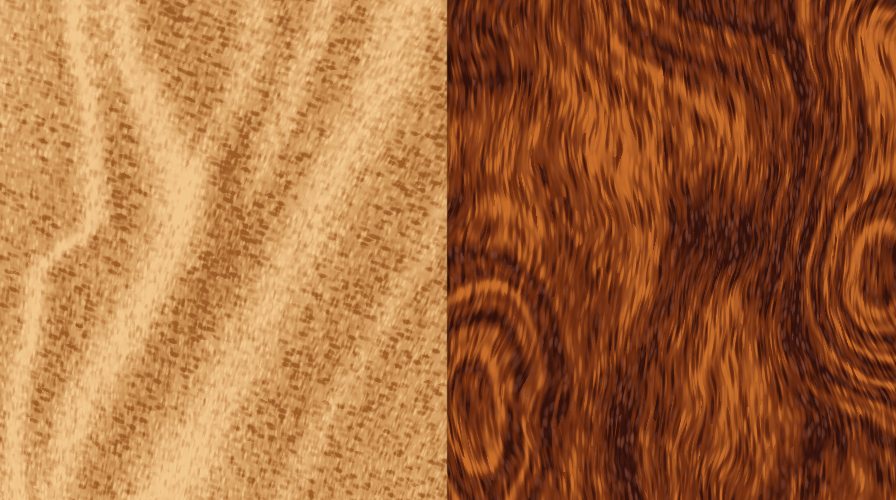
Reproduce this texture procedurally as a Shadertoy shader.

```glsl
vec2 hash2(vec2 p) {
    return fract(sin(vec2(dot(p, vec2(127.1, 311.7)), dot(p, vec2(269.5, 183.3)))) * 43758.5);
}

// Cellular noise turned into soft separate dashes of random strength
float dashes(vec2 p) {
    vec2 base = floor(p), nearest = vec2(9.0, 0.0);
    for (int j = -1; j <= 1; j++)
    for (int i = -1; i <= 1; i++) {
        vec2 cell = base + vec2(i, j), h = hash2(cell);
        float d = length(cell + h - p);
        if (d < nearest.x) nearest = vec2(d, fract(h.x * 7.0 + h.y * 3.0));
    }
    return nearest.y * (1.0 - smoothstep(0.15, 0.6, nearest.x));
}

// Layered sines, each octave turned and bent by the one before
float waves(vec2 p) {
    float sum = 0.0, amp = 0.5;
    for (int i = 0; i < 4; i++) {
        sum += amp * sin(p.x + 1.3 * sin(p.y)) * cos(p.y * 0.8);
        p = mat2(1.5, 1.1, -1.1, 1.5) * p + 1.7;
        amp *= 0.55;
    }
    return sum;
}

float blob(vec2 p, vec2 center, vec2 radius) {
    vec2 d = (p - center) / radius;
    return exp(-dot(d, d));
}

// Pale streak with a darker flank on its right
float ribbon(float x, float center, float width) {
    float d = (x - center) / width;
    return exp(-d * d) - 0.35 * exp(-0.6 * (d - 2.2) * (d - 2.2));
}

vec3 paleWood(vec2 p) {
    float x = p.x + 0.01 * waves(p * vec2(9.0, 7.0)), y = p.y;

    // Flowing pale ribbons
    float tone = 0.4;
    tone += 0.46 * ribbon(x, 0.03 + 0.04 * smoothstep(0.15, 0.42, y)
        + 0.115 * smoothstep(0.44, 0.57, y) - 0.035 * smoothstep(0.7, 1.0, y), 0.026);
    tone += 0.46 * ribbon(x, 0.11 + 0.24 * smoothstep(0.0, 0.6, y)
        - 0.12 * smoothstep(0.6, 1.0, y), 0.05);
    tone += 0.34 * ribbon(x, 0.35 + 0.16 * smoothstep(0.5, 0.95, y), 0.032) * smoothstep(0.48, 0.65, y);
    tone += 0.36 * ribbon(x, 0.24 + 0.42 * y, 0.032) * smoothstep(0.5, 0.7, y);
    tone += 0.36 * ribbon(x, 0.31 + 0.66 * y - 0.14 * y * y, 0.07);
    tone += 0.24 * ribbon(x, 0.558 + 0.58 * y, 0.03);

    // Broad light and shade
    tone += 0.2 * blob(p, vec2(0.0, 0.9), vec2(0.08, 0.2));
    tone += 0.22 * blob(p, vec2(0.4, 0.03), vec2(0.15, 0.12));
    tone -= 0.1 * blob(p, vec2(0.5, 0.48), vec2(0.1, 0.15));
    tone += 0.07 * waves(vec2(x - 0.4 * y, y * 0.25) * 32.0);

    // Short ripples between the ribbons, then steep fibres and flecks
    float lean = x - (0.05 + 0.3 * x) * y;
    float shade = 1.0 - smoothstep(0.3, 0.95, tone);
    tone -= (0.1 + 0.38 * shade) * (dashes(vec2(lean * 42.0, (y + 0.35 * x) * 80.0)) - 0.2);
    tone -= 0.32 * (dashes(vec2(lean * 130.0, y * 42.0)) - 0.2);
    tone += 0.3 * (dashes(vec2(lean * 150.0, y * 55.0) + 31.0) - 0.2);
    tone += 0.1 * waves(vec2(lean * 160.0, y * 22.0));

    vec3 color = mix(vec3(0.62, 0.36, 0.15), vec3(0.81, 0.58, 0.34), smoothstep(-0.1, 0.48, tone));
    return mix(color, vec3(0.95, 0.78, 0.55), smoothstep(0.3, 1.0, tone));
}

vec3 darkWood(vec2 p) {
    vec2 q = p + 0.034 * vec2(waves(p * 6.0), waves(p.yx * 5.0 + 3.0));

    // Growth field: vertical grain pushed into uneven rings by the knots
    float leftKnot = blob(q, vec2(0.93, 0.17), vec2(0.17, 0.36));
    float rightKnot = blob(q, vec2(1.76, 0.47), vec2(0.18, 0.28));
    float cornerKnot = blob(q, vec2(1.76, 0.9), vec2(0.13, 0.19));
    float arch = blob(q, vec2(1.45, 0.08), vec2(0.15, 0.37));
    float hollow = blob(q, vec2(1.38, 1.06), vec2(0.26, 0.2));
    float field = 1.1 * q.x + 1.1 * leftKnot + 1.25 * rightKnot + 0.8 * cornerKnot
        + 0.6 * arch + 0.7 * hollow + 0.45 * blob(q, vec2(0.9, 0.94), vec2(0.13, 0.11));
    float swirl = clamp(leftKnot + rightKnot + 0.7 * cornerKnot + 0.2 * arch + 0.7 * hollow, 0.0, 0.55);

    float tone = 0.44 + (0.08 + 0.3 * swirl) * sin(field * 23.0 + 2.0 * waves(q * 5.0));
    tone += (0.06 + 0.16 * swirl) * sin(field * 57.0 + 3.0 * waves(q * 7.0));
    tone -= 0.22 * exp(-pow((arch - 0.28) / 0.12, 2.0));

    // Amber patches
    tone += 0.27 * blob(q, vec2(1.04, 0.67), vec2(0.1, 0.18));
    tone += 0.27 * blob(q, vec2(1.22, 0.74), vec2(0.1, 0.25));
    tone += 0.27 * blob(q, vec2(1.42, 0.73), vec2(0.1, 0.11));
    tone += 0.27 * blob(q, vec2(1.27, 0.42), vec2(0.035, 0.2));
    tone += 0.3 * blob(q, vec2(1.46, 0.27), vec2(0.09, 0.18));
    tone += 0.17 * blob(q, vec2(0.96, 0.2), vec2(0.07, 0.16));
    tone += 0.25 * blob(q, vec2(1.73, 0.89), vec2(0.06, 0.1));
    tone += 0.16 * blob(q, vec2(1.72, 0.5), vec2(0.07, 0.14));

    // Deep brown shadows
    tone -= 0.34 * blob(q, vec2(1.42, 0.54), vec2(0.12, 0.07));
    tone -= 0.28 * blob(q, vec2(0.93, 0.92), vec2(0.12, 0.1));
    tone -= 0.25 * blob(q, vec2(1.24, 0.17), vec2(0.05, 0.2));
    tone -= 0.25 * blob(q, vec2(1.6, 0.78), vec2(0.05, 0.2));
    tone -= 0.2 * blob(q, vec2(1.4, 0.93), vec2(0.16, 0.05));
    tone -= 0.22 * blob(q, vec2(1.6, 0.38), vec2(0.05, 0.25));
    tone -= 0.2 * blob(q, vec2(0.92, 0.54), vec2(0.08, 0.06));
    tone -= 0.16 * blob(q, vec2(1.11, 0.25), vec2(0.05, 0.28));

    // Fibres, pores and a dusty sheen that follow the field
    float across = q.x + 0.08 * field, shade = 1.0 - smoothstep(0.1, 0.6, tone);
    tone += 0.2 * waves(vec2(across * 105.0, q.y * 5.0));
    tone -= 0.5 * (dashes(vec2(across * 105.0, q.y * 13.0)) - 0.2);
    tone += 0.35 * (dashes(vec2(across * 125.0, q.y * 20.0) + 17.0) - 0.2);
    float sheen = dashes(vec2(across * 110.0, q.y * 36.0) + 53.0);

    vec3 color = mix(vec3(0.2, 0.065, 0.04), vec3(0.45, 0.18, 0.06), smoothstep(-0.05, 0.5, tone));
    color = mix(color, vec3(0.79, 0.43, 0.16), smoothstep(0.4, 1.0, tone));
    return mix(color, vec3(0.54, 0.3, 0.23), sheen * (0.2 + 0.45 * shade));
}

void mainImage(out vec4 fragColor, in vec2 fragCoord) {
    vec2 p = fragCoord / iResolution.y;
    float seam = 0.499 * iResolution.x / iResolution.y, pixel = 1.0 / iResolution.y;
    float side = smoothstep(seam - pixel, seam + pixel, p.x);
    vec3 color = mix(paleWood(p), darkWood(p), side);
    color *= 1.0 - 0.3 * side * exp(-abs(p.x - seam) * 180.0);
    fragColor = vec4(color, 1.0);
}
```
